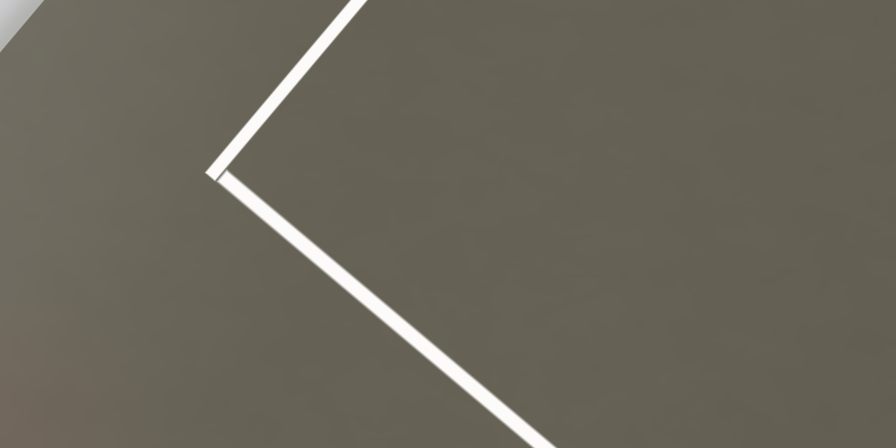
Reproduce this background procedurally as a WebGL 2 fragment shader.

```glsl
#version 300 es
precision highp float;
// Olive-grey wall with a bent white stripe and a pale cut corner at the upper left.
uniform vec2 u_resolution;
out vec4 fragColor;

// Signed distance to a flat-ended bar running from a to b.
float barDistance(vec2 p, vec2 a, vec2 b, float halfWidth) {
    vec2 axis = normalize(b - a);
    vec2 q = p - 0.5 * (a + b);
    vec2 d = abs(vec2(dot(q, axis), dot(q, vec2(-axis.y, axis.x))))
           - vec2(0.5 * length(b - a), halfWidth);
    return length(max(d, 0.0)) + min(max(d.x, d.y), 0.0);
}

// Faint uneven plaster from layered, rotated sines.
float plaster(vec2 p) {
    float sum = 0.0, weight = 0.5;
    for (int i = 0; i < 4; i++) {
        p = mat2(0.8, 0.6, -0.6, 0.8) * p * 1.7 + 1.3;
        sum += weight * sin(p.x + 1.5 * sin(p.y * 0.7)) * sin(p.y + sin(p.x * 0.6));
        weight *= 0.7;
    }
    return sum;
}

void main() {
    // Height runs from 0 to 1; x keeps the same scale.
    vec2 p = gl_FragCoord.xy / u_resolution.y;
    float pixel = 1.0 / u_resolution.y;

    // Wall: lighter at the left and top, warm and dim at the lower left.
    vec3 color = mix(vec3(0.447, 0.432, 0.389), vec3(0.398, 0.382, 0.332),
                     smoothstep(-0.15, 0.95, p.x + 0.3 * (1.0 - p.y)));
    color += vec3(0.015, -0.012, -0.008) * exp(-dot(p, p) * 14.0);
    color -= 0.012 * smoothstep(1.2, 2.1, p.x) * (1.0 - 0.5 * p.y);
    color += 0.004 * plaster(p * vec2(9.0, 14.0));

    // Pale corner beyond a slanted edge.
    float corner = 0.0756 - dot(vec2(p.x, 1.0 - p.y), vec2(0.764, 0.645));
    vec3 pale = mix(vec3(0.70, 0.70, 0.69), vec3(0.80, 0.80, 0.81),
                    smoothstep(0.0, 0.075, corner));
    color = mix(color, pale, smoothstep(-0.8 * pixel, 0.8 * pixel, corner));

    // Two bars meeting in a sharp bend; the lower one has a softer rim.
    float upper = barDistance(p, vec2(0.469, 0.6055), vec2(0.911, 1.130), 0.0143);
    float lower = barDistance(p, vec2(0.495, 0.608), vec2(1.340, -0.104), 0.0168);
    float upperMask = 1.0 - smoothstep(-0.002 - 0.4 * pixel, 0.002 + 0.4 * pixel, upper);
    float lowerMask = 1.0 - smoothstep(-0.004 - 0.4 * pixel, 0.003 + 0.4 * pixel, lower);
    color = mix(color, vec3(0.99, 0.985, 0.98), max(upperMask, lowerMask));

    fragColor = vec4(color, 1.0);
}
```
